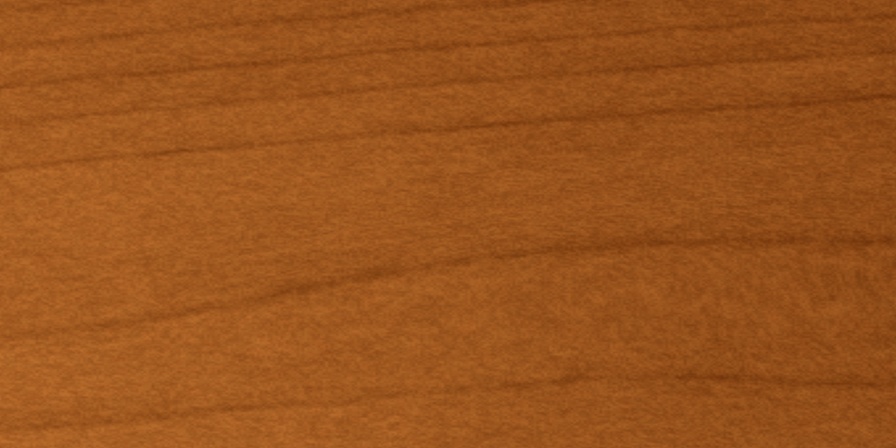
Give the GLSL for this texture, as a Shadertoy shader.

```glsl
// Smooth honey-brown timber with a few thin, gently rising growth rings.
// Height is bent into a grain coordinate; soft ring profiles, stretched
// noise for fibres and a slow light falloff then pick the wood tone.

float hash(vec2 p) {
    vec3 q = fract(vec3(p.xyx) * 0.1031);
    q += dot(q, q.yzx + 33.33);
    return fract((q.x + q.y) * q.z);
}

float noise(vec2 p) {
    vec2 i = floor(p), f = fract(p);
    f = f * f * (3.0 - 2.0 * f);
    return mix(mix(hash(i), hash(i + vec2(1, 0)), f.x),
               mix(hash(i + vec2(0, 1)), hash(i + vec2(1, 1)), f.x), f.y);
}

// Noise centred on zero, with two finer octaves
float fbm(vec2 p) {
    float sum = 0.0, amp = 0.57;
    for (int i = 0; i < 3; i++) {
        sum += amp * (noise(p) - 0.5);
        p = p * 2.03 + 17.3;
        amp *= 0.5;
    }
    return sum;
}

// Height measured along the grain: a common rise, a swell and a late droop
float grainHeight(vec2 p) {
    float rise = 0.1 * p.x - 0.01 * p.x * p.x;
    float offset = (p.y - rise - 0.31) / 0.14;
    float swell = 0.09 * smoothstep(0.0, 1.3, p.x) * exp(-offset * offset);
    float droop = 0.06 * smoothstep(1.35, 2.1, p.x) * smoothstep(0.75, 0.2, p.y);
    float waver = 0.010 * fbm(vec2(p.x * 7.0, p.y * 5.0));
    return p.y - rise - swell + droop + waver;
}

// Dark line with a crisp lower edge and a soft shade fading upward
float ringShade(float d, float width) {
    float line = exp(-d * d / (width * width));
    float fade = smoothstep(-width, width, d) * exp(-max(d, 0.0) / (5.0 * width));
    return line + 0.45 * fade;
}

void mainImage(out vec4 fragColor, in vec2 fragCoord) {
    vec2 p = fragCoord / iResolution.y;
    float v = grainHeight(p);

    // Slow falloff of light toward the right and the top
    float tone = 0.96 - 0.26 * p.x - 0.13 * p.y * p.y;

    // Growth rings: height, width, depth
    vec3 rings[7] = vec3[7](
        vec3(0.036, 0.009, 0.27), vec3(0.245, 0.012, 0.34),
        vec3(0.622, 0.007, 0.34), vec3(0.724, 0.007, 0.31),
        vec3(0.805, 0.007, 0.31), vec3(0.893, 0.008, 0.34),
        vec3(0.975, 0.009, 0.25));
    for (int i = 0; i < 7; i++) {
        float strength = 0.88 + 0.5 * fbm(vec2(p.x * 5.0, float(i) * 9.0));
        tone -= rings[i].z * strength * ringShade(v - rings[i].x, rings[i].y);
    }

    // Broad bands and cloudy patches
    tone += 0.26 * fbm(vec2(p.x * 1.3, v * 16.0) + 4.0);
    tone += 0.18 * fbm(vec2(p.x * 5.0, v * 11.0) + 31.0);

    // Fibres, slanted flecks and fine pores
    tone += 0.34 * fbm(vec2(p.x * 16.0 + v * 10.0, v * 75.0));
    tone += 0.34 * (noise(vec2(p.x * 70.0, v * 150.0 + p.x * 30.0)) - 0.5);
    tone += 0.36 * (noise(vec2(p.x * 170.0, p.y * 230.0) + 9.0) - 0.5);

    // Small dark fleck
    vec2 fleck = (p - vec2(1.845, 0.33)) / vec2(0.028, 0.014);
    tone -= 0.2 * exp(-dot(fleck, fleck));

    vec3 darkWood = vec3(0.491, 0.240, 0.062);
    vec3 lightWood = vec3(0.676, 0.385, 0.147);
    vec3 color = mix(darkWood, lightWood, tone);

    // Slight reddish mottling
    color += vec3(0.012, -0.010, -0.008) * fbm(p * vec2(40.0, 70.0) + 50.0);
    fragColor = vec4(clamp(color, 0.0, 1.0), 1.0);
}
```
